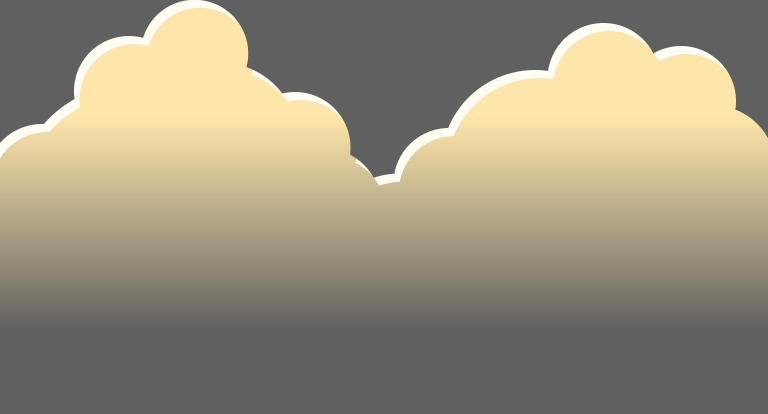
This background is drawn by a Shadertoy shader. Its source:

```glsl
// Puffs as (centre x, centre y, radius); canvas is 768 units wide, y runs down
const int PUFF_COUNT = 13;
const vec3 PUFFS[PUFF_COUNT] = vec3[PUFF_COUNT](
    vec3(42, 180, 56), vec3(135, 205, 122), vec3(220, 140.5, 78),
    vec3(129, 91, 55), vec3(194.5, 53.5, 53.7), vec3(295, 147.5, 55.5),
    vec3(323.5, 205.5, 57.3), vec3(400, 258, 84.5), vec3(449, 183.5, 55.5),
    vec3(535, 164, 94), vec3(603.5, 79, 56), vec3(681, 101, 55),
    vec3(640, 165, 70));

float circle(vec2 p, vec2 centre, float radius) {
    return length(p - centre) - radius;
}

// Union of all puffs above a solid bank
float cloud(vec2 p) {
    float d = 186.0 - p.y;
    for (int i = 0; i < PUFF_COUNT; i++)
        d = min(d, circle(p, PUFFS[i].xy, PUFFS[i].z));
    return d;
}

void mainImage(out vec4 fragColor, in vec2 fragCoord) {
    float unitsPerPixel = 768.0 / iResolution.x;
    vec2 p = vec2(fragCoord.x, iResolution.y - fragCoord.y) * unitsPerPixel;

    vec3 grey = vec3(0.378);
    vec3 cream = vec3(1.0, 0.988, 0.945);
    vec3 gold = vec3(0.998, 0.902, 0.667);

    // The right shoulder has no rim, so it joins both layers unshifted
    float shoulder = circle(p, vec2(713, 168), 62.5);
    float rim = min(cloud(p), shoulder);
    float body = max(rim, min(cloud(p - vec2(5.5, 8.0)), shoulder));

    // Gold crown fading into the grey backdrop
    float fade = clamp((p.y - 116.0) / 216.0, 0.0, 1.0);
    vec3 fill = mix(gold, grey, fade);

    vec2 cover = clamp(0.5 - vec2(rim, body) / unitsPerPixel, 0.0, 1.0);
    // Blend by area so shared edges show no light fringe
    vec3 color = grey * (1.0 - cover.x) + cream * (cover.x - cover.y) + fill * cover.y;
    fragColor = vec4(color, 1.0);
}
```
